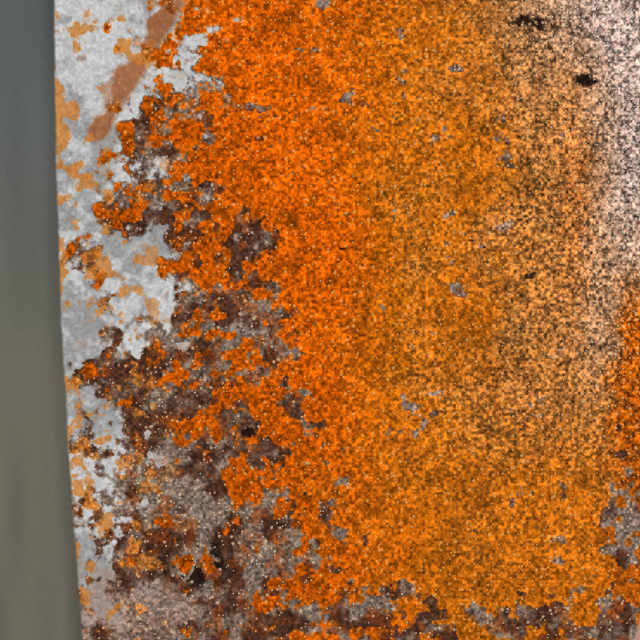
A Shadertoy shader for this texture:

```glsl
// Flaking pale paint and grainy orange rust on a curved metal sheet beside a grey backdrop.

float hash(vec2 p) {
    vec3 q = fract(p.xyx * 0.1031);
    q += dot(q, q.yzx + 33.33);
    return fract((q.x + q.y) * q.z);
}

float noise(vec2 p) {
    vec2 i = floor(p), f = fract(p);
    f = f * f * (3.0 - 2.0 * f);
    return mix(mix(hash(i), hash(i + vec2(1, 0)), f.x),
               mix(hash(i + vec2(0, 1)), hash(i + vec2(1, 1)), f.x), f.y);
}

float fbm(vec2 p) {
    float sum = 0.0, amp = 0.516;
    for (int i = 0; i < 5; i++) {
        sum += amp * noise(p);
        p = mat2(1.6, 1.2, -1.2, 1.6) * p + 17.3;
        amp *= 0.5;
    }
    return sum;
}

// Soft elliptical spot
float blob(vec2 p, vec2 centre, vec2 radius) {
    vec2 q = (p - centre) / radius;
    return exp(-dot(q, q));
}

float segment(vec2 p, vec2 a, vec2 b) {
    vec2 d = b - a;
    return length(p - a - d * clamp(dot(p - a, d) / dot(d, d), 0.0, 1.0));
}

// Scattered bright crystals, one candidate per cell
float sparkles(vec2 p, float density) {
    float light = 0.0;
    for (int i = 0; i < 3; i++) {
        vec2 q = p * (95.0 + 38.0 * float(i)) + 31.0 * float(i);
        vec2 cell = floor(q);
        vec2 centre = 0.3 + 0.4 * vec2(hash(cell + 5.1), hash(cell + 9.7));
        float spot = 1.0 - smoothstep(0.08, 0.36, length(fract(q) - centre));
        light = max(light, spot * step(hash(cell + 2.3), density));
    }
    return light;
}

void mainImage(out vec4 fragColor, in vec2 fragCoord) {
    vec2 p = fragCoord / iResolution.xy;
    float broad = fbm(p * 8.0) - 0.5;
    float patches = fbm(p * 24.0 + 40.0) - 0.5;
    float fine = fbm(p * 65.0 + 80.0) - 0.5;
    float grain = 0.6 * noise(p * 210.0) + 0.4 * noise(p * 370.0 + 9.0) - 0.5;
    vec2 warped = p + 0.025 * vec2(patches, fine);

    // Orange rust, turning tan and then silvery toward the upper right
    vec3 rust = mix(vec3(0.80, 0.35, 0.02), vec3(0.74, 0.39, 0.06), smoothstep(0.48, 0.68, p.x + broad * 0.2));
    float tan_ = smoothstep(0.64, 0.84, p.x + broad * 0.35) * smoothstep(0.08, 0.5, p.y + broad * 0.3);
    rust = mix(rust, vec3(0.66, 0.43, 0.23), tan_ * 0.85);
    rust = mix(rust, vec3(0.80, 0.40, 0.09), 0.55 * blob(warped, vec2(0.90, 0.70), vec2(0.025, 0.16)));
    float silver = blob(warped, vec2(0.99, 0.74), vec2(0.07, 0.22)) + blob(warped, vec2(1.0, 1.0), vec2(0.19, 0.12));
    silver = clamp(silver + 0.35 * blob(p, vec2(0.94, 0.48), vec2(0.04, 0.10)), 0.0, 1.0);
    rust = mix(rust, vec3(0.68, 0.60, 0.58), silver * 0.85);
    float lowerRight = smoothstep(0.93, 0.98, p.x + patches * 0.08) * (1.0 - smoothstep(0.48, 0.60, p.y));
    rust = mix(rust, vec3(0.70, 0.34, 0.06), lowerRight);
    rust *= 1.0 + patches * 0.4 + fine * 0.35;

    // Corroded brown and grey crust around the rust
    float reach = 0.58 - 0.30 * p.y - p.x;
    float bottom = 0.035 - p.y + 0.03 * smoothstep(0.72, 0.55, p.x);
    reach = max(reach, bottom);
    reach = max(reach, 0.22 * blob(warped, vec2(0.98, 0.19), vec2(0.03, 0.10)) - 0.08);
    float crustMask = smoothstep(-0.03, 0.08, min(reach * 0.85, reach * 3.0) + patches * 0.75 + fine * 0.65);
    vec3 crust = mix(vec3(0.31, 0.19, 0.14), vec3(0.50, 0.43, 0.38), smoothstep(-0.10, 0.16, fbm(p * 38.0 + 7.0) - 0.5 + broad * 0.5));
    crust = mix(crust, vec3(0.55, 0.25, 0.08), 0.55 * smoothstep(0.04, 0.18, fbm(p * 50.0 + 23.0) - 0.5));
    vec3 col = mix(rust, crust, crustMask);

    // Pale paint remaining near the left rim
    float paintReach = 0.155 + 0.115 * smoothstep(0.34, 0.60, p.y) + 0.02 * smoothstep(0.8, 1.0, p.y) - p.x;
    paintReach -= 0.14 * blob(p, vec2(0.24, 0.79), vec2(0.055, 0.05));
    paintReach -= 0.13 * blob(p, vec2(0.22, 0.67), vec2(0.09, 0.04));
    paintReach -= 0.18 * blob(p, vec2(0.12, 0.59), vec2(0.045, 0.035));
    paintReach -= 0.11 * blob(p, vec2(0.17, 0.48), vec2(0.02, 0.05));
    paintReach += 0.07 * blob(p, vec2(0.22, 0.56), vec2(0.05, 0.05));
    float paint = smoothstep(-0.025, 0.035, paintReach + patches * 0.30 + fine * 0.25);
    vec3 paintColor = mix(vec3(0.60, 0.60, 0.60), vec3(0.77, 0.77, 0.77), smoothstep(-0.2, 0.2, broad + fine));
    col = mix(col, paintColor, paint);
    float beige = smoothstep(0.30, 0.55, blob(warped, vec2(0.21, 0.04), vec2(0.11, 0.06)) + patches + fine);
    col = mix(col, vec3(0.59, 0.49, 0.44), beige * 0.75);

    // Rust streak and stains through the paint
    float streak = segment(warped, vec2(0.275, 1.0), vec2(0.15, 0.79)) - 0.006;
    col = mix(col, vec3(0.60, 0.33, 0.17), 0.8 * (1.0 - smoothstep(0.0, 0.014, streak - patches * 0.04)));
    float rim = 0.130 - 0.09 * p.y + 0.045 * p.y * p.y + 0.004 * patches;
    float stain = smoothstep(0.08, 0.18, fbm(p * 42.0 + 60.0) - 0.5 + 0.13 * blob(p, vec2(rim, 0.88), vec2(0.012, 0.13)));
    col = mix(col, vec3(0.78, 0.46, 0.16), stain * 0.75 * (1.0 - smoothstep(0.20, 0.32, p.x)));

    // Pits and dark scars
    float scar = blob(warped, vec2(0.823, 0.963), vec2(0.034, 0.010)) + blob(warped, vec2(0.915, 0.875), vec2(0.022, 0.012));
    scar += blob(warped, vec2(0.387, 0.324), vec2(0.011)) + 0.8 * blob(warped, vec2(0.535, 0.615), vec2(0.010, 0.005));
    scar += 0.8 * blob(warped, vec2(0.827, 0.571), vec2(0.011, 0.005)) + 0.5 * blob(warped, vec2(0.455, 0.65), vec2(0.018));
    scar += blob(warped, vec2(0.31, 0.12), vec2(0.055, 0.045)) * smoothstep(-0.1, 0.1, fine + patches);
    col = mix(col, vec3(0.10, 0.06, 0.05), 0.88 * smoothstep(0.2, 0.75, scar));

    // Granular relief and glints
    float rough = mix(1.0, 0.25, paint);
    col *= 1.0 + grain * rough * (1.0 + 0.55 * max(silver, tan_));
    float glint = sparkles(p, 0.07 + 0.07 * tan_ + 0.22 * silver);
    col = mix(col, mix(vec3(0.90, 0.68, 0.42), vec3(0.92, 0.88, 0.84), max(silver, crustMask * 0.5)), glint * rough * 0.7);
    col = mix(col, vec3(0.72, 0.56, 0.50), smoothstep(0.0, 0.01, p.x - 0.985 - p.y * 0.3) * step(p.y, 0.06));

    // Backdrop beyond the curved rim
    vec3 backdrop = mix(vec3(0.41, 0.40, 0.36), vec3(0.36, 0.38, 0.38), smoothstep(0.3, 1.0, p.y));
    backdrop *= 1.0 + 0.10 * (noise(p * vec2(40.0, 5.0)) - 0.5) + 0.05 * grain - 0.15 * smoothstep(0.03, 0.0, rim - p.x);
    col = mix(backdrop, col, smoothstep(-0.003, 0.003, p.x - rim));
    fragColor = vec4(clamp(col, 0.0, 1.0), 1.0);
}
```
